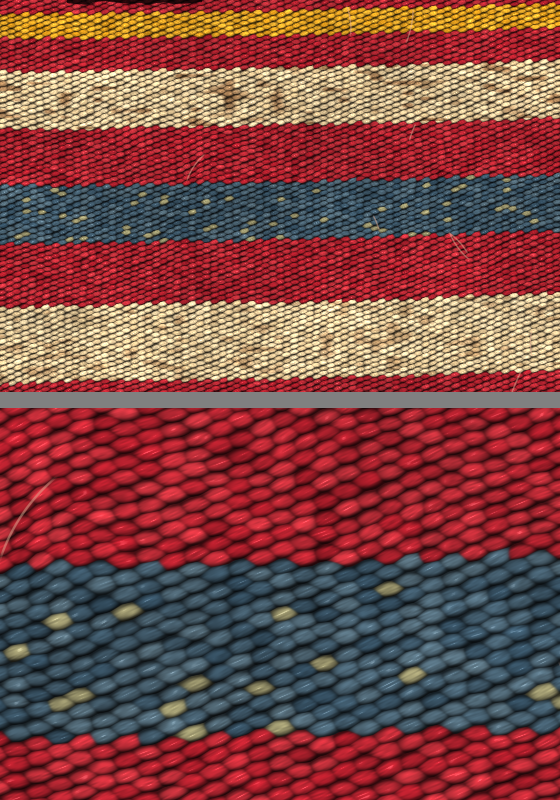
Top, the full canvas; bottom, a detail of the centre.
Write a Shadertoy shader that draws this texture.

```glsl
// Striped flat-woven wool rug: plump staggered stitches in red, cream, blue and gold bands.

float hash(vec2 p) {
    vec3 q = fract(vec3(p.xyx) * 0.1031);
    q += dot(q, q.yzx + 33.33);
    return fract((q.x + q.y) * q.z);
}

float noise(vec2 p) {
    vec2 i = floor(p), f = fract(p);
    f = f * f * (3.0 - 2.0 * f);
    return mix(mix(hash(i), hash(i + vec2(1, 0)), f.x),
               mix(hash(i + vec2(0, 1)), hash(i + vec2(1, 1)), f.x), f.y);
}

float band(float y, float low, float high) {
    return step(low, y) * step(y, high);
}

// Yarn colour at height y, with a random value for each stitch
vec3 yarnColor(float y, vec2 id) {
    float rnd = hash(id + 51.0);
    vec3 red = mix(vec3(0.66, 0.11, 0.16), vec3(0.78, 0.20, 0.24), rnd);
    vec3 cream = mix(vec3(0.89, 0.77, 0.57), vec3(1.0, 0.90, 0.71), rnd);
    vec3 blue = mix(vec3(0.20, 0.30, 0.37), vec3(0.33, 0.42, 0.47), rnd);
    blue = mix(blue, vec3(0.68, 0.63, 0.42), 0.8 * step(0.94, hash(id + 17.0)));
    vec3 gold = mix(vec3(0.86, 0.59, 0.10), vec3(0.98, 0.73, 0.20), rnd);

    vec3 color = red;
    color = mix(color, gold, band(y, 0.898, 0.959));
    color = mix(color, cream, band(y, 0.671, 0.818) + band(y, 0.024, 0.218));
    return mix(color, blue, band(y, 0.381, 0.526));
}

// Blend of the nearest stitches: rgb is the lit yarn
vec3 weave(vec2 cloth) {
    vec2 pitch = vec2(53.8, 72.0);
    vec2 grid = cloth * pitch;
    grid += 0.5 * vec2(noise(cloth * 9.0), noise(cloth * 13.0 + 40.0)) - 0.25;
    vec3 sum = vec3(0.0);
    float total = 0.0;

    for (int i = -1; i <= 1; i++)
    for (int j = -1; j <= 1; j++) {
        float column = floor(grid.x) + float(i);
        float stagger = 0.5 * mod(column, 2.0);
        float row = floor(grid.y - stagger) + float(j);
        vec2 id = vec2(column, row) + 200.0;
        vec2 center = vec2(column + 0.5, row + 0.5 + stagger);
        vec2 jitter = vec2(hash(id), hash(id + 7.0)) - 0.5;
        vec2 local = grid - center - 0.2 * jitter;
        local.y -= (0.22 + 0.2 * jitter.x) * local.x;

        // Rounded stitch, lit from above
        vec2 oval = local / vec2(0.95, 0.60 + 0.08 * jitter.y);
        float height = 1.0 - dot(oval, oval);
        float light = mix(0.30, 1.06, smoothstep(0.2, 1.0, height));
        light += 0.30 * local.y + 0.16 * jitter.y;

        // Fine twisted fibres along the yarn
        float fibre = noise(vec2(local.x * 2.5, local.y * 9.0 - local.x * 3.0) + id * 5.3);
        light *= 0.86 + 0.28 * fibre;

        vec3 yarn = yarnColor(center.y / pitch.y, id);
        yarn += 0.13 * smoothstep(0.72, 1.0, fibre * height);
        float weight = exp(13.0 * height);
        sum += weight * yarn * max(light, 0.15);
        total += weight;
    }
    return sum / total;
}

void mainImage(out vec4 fragColor, in vec2 fragCoord) {
    vec2 uv = fragCoord / iResolution.xy;
    vec2 p = fragCoord / iResolution.y;
    float pixel = 1.0 / iResolution.y;

    // The cloth lifts gently toward the right
    vec2 cloth = p;
    cloth.y -= 0.03 * pow(uv.x, 1.6) + 0.005 * (noise(p * vec2(5.0, 2.0)) - 0.5);
    vec3 color = weave(cloth);

    // Uneven dye, and brown wear in the pale bands
    color *= 0.92 + 0.16 * noise(cloth * vec2(6.0, 11.0) + 3.0);
    float worn = smoothstep(0.62, 0.9, noise(cloth * vec2(24.0, 70.0) + 80.0));
    float pale = band(cloth.y, 0.671, 0.818) + 0.6 * band(cloth.y, 0.024, 0.218);
    color = mix(color, color * vec3(0.72, 0.62, 0.55), worn * pale);

    // Loose curved hairs
    for (int i = 0; i < 9; i++) {
        vec2 seed = vec2(float(i) * 7.0 + 3.0, 19.0);
        vec2 root = vec2(hash(seed) * 1.43, hash(seed + 31.0));
        float angle = 0.4 + 2.0 * hash(seed + 63.0);
        vec2 q = mat2(cos(angle), -sin(angle), sin(angle), cos(angle)) * (p - root);
        float span = 0.02 + 0.03 * hash(seed + 91.0);
        float dist = abs(q.y - 7.0 * (hash(seed + 5.0) - 0.5) * q.x * q.x);
        float hair = 1.0 - smoothstep(0.0004, 0.0008 + pixel, dist);
        hair *= 1.0 - smoothstep(0.7 * span, span, abs(q.x));
        color = mix(color, vec3(0.88, 0.68, 0.58), 0.5 * hair);
    }

    // Frayed dark gap along the upper left edge
    float fray = 0.012 * noise(vec2(p.x * 45.0, 2.0)) * band(uv.x, 0.12, 0.36);
    color *= 1.0 - 0.8 * smoothstep(-0.002, 0.002, p.y - 1.0 + fray) * step(0.001, fray);

    fragColor = vec4(clamp(color, 0.0, 1.0), 1.0);
}
```
